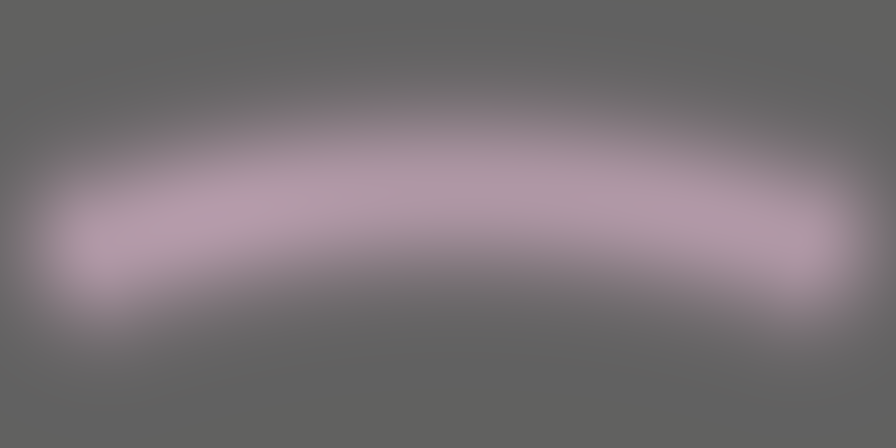
This background is drawn by a Shadertoy shader. Its source:

```glsl
// A soft mauve glow bent into a wide, shallow arch on flat grey.
// The distance to a circular arc segment feeds a bell-shaped falloff,
// with two faint lobes that brighten the shoulders of the arch.

const vec3 GREY = vec3(0.379, 0.379, 0.378);
const vec3 MAUVE = vec3(0.715, 0.612, 0.672);

// Lengths are in canvas heights, with x measured from the canvas middle.
const vec2 APEX = vec2(0.02, 0.575);
const float ARC_RADIUS = 2.64;
const float LEFT_ANGLE = -0.300;
const float RIGHT_ANGLE = 0.290;
const float GLOW_WIDTH = 0.186;
const float GLOW_POWER = 2.15;

const float BASE_STRENGTH = 0.91;
const vec2 LEFT_LOBE = vec2(-0.53, 0.52);
const vec2 RIGHT_LOBE = vec2(0.58, 0.53);
const float LEFT_LOBE_GAIN = 0.08;
const float RIGHT_LOBE_GAIN = 0.03;
const float LOBE_WIDTH = 0.30;

// Distance to an arc that hangs from its apex, with rounded ends.
float arcDistance(vec2 p) {
    vec2 q = p - APEX + vec2(0.0, ARC_RADIUS);
    float angle = clamp(atan(q.x, q.y), LEFT_ANGLE, RIGHT_ANGLE);
    return length(q - ARC_RADIUS * vec2(sin(angle), cos(angle)));
}

float bell(float dist, float width, float power) {
    return exp(-pow(dist / width, power));
}

void mainImage(out vec4 fragColor, in vec2 fragCoord) {
    vec2 p = fragCoord / iResolution.y;
    p.x -= 0.5 * iResolution.x / iResolution.y;

    // Falloff across the arch
    float glow = bell(arcDistance(p), GLOW_WIDTH, GLOW_POWER);

    // Brightness along the arch
    float strength = BASE_STRENGTH
        + LEFT_LOBE_GAIN * bell(distance(p, LEFT_LOBE), LOBE_WIDTH, 2.0)
        + RIGHT_LOBE_GAIN * bell(distance(p, RIGHT_LOBE), LOBE_WIDTH, 2.0);

    fragColor = vec4(mix(GREY, MAUVE, glow * strength), 1.0);
}
```
